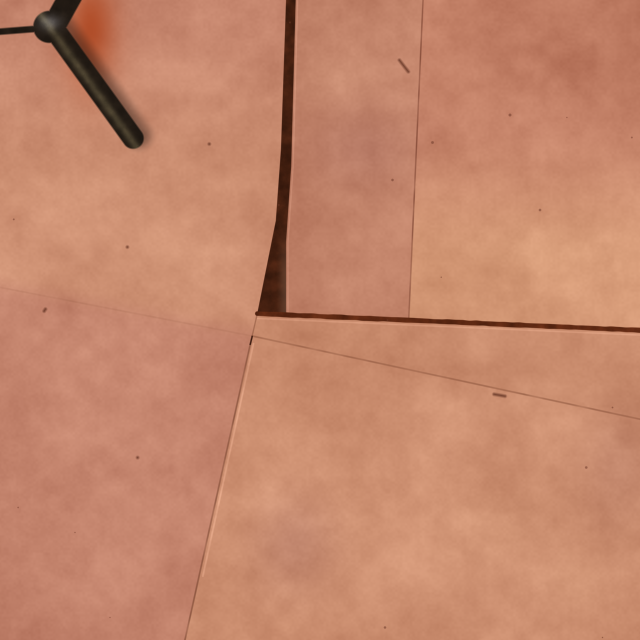
This texture is drawn by a WebGL 1 fragment shader. Its source:

```glsl
precision highp float;
// Worn terracotta floor slabs with a dark open joint, fine seams and a metal stand foot.
uniform vec2 u_resolution;

float hash(vec2 p) {
  return fract(sin(dot(p, vec2(127.1, 311.7))) * 43758.5453);
}

float noise(vec2 p) {
  vec2 i = floor(p), f = fract(p);
  f = f * f * (3.0 - 2.0 * f);
  return mix(mix(hash(i), hash(i + vec2(1.0, 0.0)), f.x),
             mix(hash(i + vec2(0.0, 1.0)), hash(i + vec2(1.0, 1.0)), f.x), f.y);
}

float fbm(vec2 p) {
  float sum = 0.0, amp = 0.5;
  for (int i = 0; i < 5; i++) {
    sum += amp * noise(p);
    p = mat2(1.6, 1.2, -1.2, 1.6) * p + 7.3;
    amp *= 0.5;
  }
  return sum;
}

float segment(vec2 p, vec2 a, vec2 b) {
  vec2 d = b - a;
  return length(p - a - d * clamp(dot(p - a, d) / dot(d, d), 0.0, 1.0));
}

// Signed distance to an infinite line, positive on the left of a to b.
float side(vec2 p, vec2 a, vec2 b) {
  vec2 d = normalize(b - a);
  return d.x * (p.y - a.y) - d.y * (p.x - a.x);
}

float fill(float d, float soft) {
  return 1.0 - smoothstep(-soft, soft, d);
}

float patchAt(vec2 p, vec2 center, vec2 size) {
  vec2 q = (p - center) / size;
  return exp(-dot(q, q));
}

// Horizontal position on a three-piece edge, running down from the top.
float edgeX(float y, vec2 a, vec2 b, vec2 c, vec2 d) {
  float x = mix(b.x, a.x, clamp((y - b.y) / (a.y - b.y), 0.0, 1.0));
  x += (c.x - b.x) * clamp((b.y - y) / (b.y - c.y), 0.0, 1.0);
  return x + (d.x - c.x) * clamp((c.y - y) / (c.y - d.y), 0.0, 1.0);
}

// Base tone of each slab and its broad stains.
vec3 slabs(vec2 p, float vertical, float joint, float lower, float diagonal, float gapX, float soft) {
  float below = fill(joint, soft);
  float rightHalf = mix(smoothstep(-soft, soft, p.x - gapX), fill(lower, soft), below);
  vec3 left = mix(vec3(0.765, 0.515, 0.425), vec3(0.80, 0.56, 0.445), smoothstep(-0.015, 0.025, diagonal));
  left = mix(left, vec3(0.775, 0.525, 0.43), smoothstep(0.7, 1.0, p.y));
  vec3 strip = vec3(0.755, 0.51, 0.41);
  vec3 panel = mix(vec3(0.82, 0.585, 0.45), vec3(0.755, 0.495, 0.395), smoothstep(0.58, 0.82, p.y));
  vec3 bottom = mix(vec3(0.80, 0.56, 0.44), vec3(0.79, 0.55, 0.43), smoothstep(-0.004, 0.004, diagonal));
  vec3 upper = mix(strip, panel, fill(vertical, soft));
  vec3 col = mix(left, mix(upper, bottom, below), rightHalf);
  float light = patchAt(p, vec2(0.27, 0.58), vec2(0.11, 0.08))
    + patchAt(p, vec2(0.85, 0.62), vec2(0.11, 0.05))
    + patchAt(p, vec2(0.78, 0.18), vec2(0.08, 0.07))
    + patchAt(p, vec2(0.90, 0.09), vec2(0.05, 0.05))
    + patchAt(p, vec2(0.52, 0.88), vec2(0.07, 0.04));
  float stain = patchAt(p, vec2(0.46, 0.15), vec2(0.06, 0.07))
    + 0.7 * patchAt(p, vec2(0.57, 0.77), vec2(0.08, 0.06))
    + 0.6 * patchAt(p, vec2(0.97, 0.27), vec2(0.06, 0.09));
  return col + light * vec3(0.03, 0.035, 0.03) - stain * vec3(0.055, 0.05, 0.025);
}

void main() {
  vec2 p = gl_FragCoord.xy / u_resolution;
  float soft = max(0.0012, 0.8 / u_resolution.y);
  vec2 corner = vec2(0.402, 0.510), fork = vec2(0.394, 0.475);

  // Slab boundaries
  float vertical = side(p, vec2(0.639, 0.508), vec2(0.661, 1.0));
  float joint = side(p, corner, vec2(1.0, 0.484));
  float lower = side(p, vec2(0.289, 0.0), fork);
  float diagonal = p.x < fork.x ? side(p, vec2(0.0, 0.551), fork) : side(p, fork, vec2(1.0, 0.345));
  float gapL = edgeX(p.y, vec2(0.447, 1.0), vec2(0.439, 0.766), vec2(0.431, 0.655), corner);
  float gapR = edgeX(p.y, vec2(0.462, 1.0), vec2(0.455, 0.74), vec2(0.447, 0.622), vec2(0.447, 0.51));

  // Mottled clay
  vec3 col = slabs(p, vertical, joint, lower, diagonal, gapL, soft);
  col += (fbm(p * 9.0) - 0.48) * vec3(0.12, 0.13, 0.12);
  col += (fbm(p * 38.0 + 4.0) - 0.48) * vec3(0.07, 0.075, 0.07);
  col += (noise(p * 260.0) - 0.5) * 0.018;

  // Fine seams with pale worn rims
  float wear = 0.55 + 0.6 * noise(p * 55.0);
  float above = smoothstep(-soft, soft, joint);
  col = mix(col, vec3(0.48, 0.26, 0.19), 0.7 * wear * above * fill(abs(vertical) - 0.0011, soft));
  float diagonalInk = p.x < fork.x ? 0.12 : 0.5;
  col = mix(col, vec3(0.50, 0.29, 0.20), diagonalInk * wear * fill(abs(diagonal) - 0.0013, soft));
  float seam = segment(p, vec2(0.289, 0.0), fork);
  col = mix(col, vec3(0.46, 0.26, 0.18), 0.6 * wear * fill(seam - 0.0013, soft));
  col += 0.08 * wear * fill(segment(p, vec2(0.317, 0.10), vec2(0.396, 0.463)) - 0.0014, soft);
  col = mix(col, vec3(0.50, 0.29, 0.20), 0.5 * fill(segment(p, fork, corner) - 0.001, soft));
  col = mix(col, vec3(0.22, 0.10, 0.06), fill(segment(p, vec2(0.391, 0.462), vec2(0.394, 0.474)) - 0.001, soft));

  // Open joint, dusty where it widens
  float gap = max(max(gapL - p.x, p.x - gapR), -joint);
  vec3 dirt = mix(vec3(0.17, 0.075, 0.035), vec3(0.36, 0.17, 0.09), fbm(p * 65.0));
  float dust = smoothstep(0.43, 0.447, p.x) * smoothstep(0.66, 0.56, p.y);
  col += 0.06 * above * fill(abs(p.x - gapR - 0.003) - 0.001, soft);
  col = mix(col, mix(dirt, vec3(0.40, 0.27, 0.20), 0.7 * dust), fill(gap, soft));
  float crack = segment(p, corner, vec2(1.0, 0.484)) - 0.0032 - 0.001 * noise(p * 90.0);
  col += 0.06 * step(corner.x, p.x) * fill(abs(joint + 0.0075) - 0.0012, soft);
  col = mix(col, dirt + vec3(0.10, 0.035, 0.01), fill(crack, soft));

  // Scattered specks
  for (int i = 0; i < 18; i++) {
    float k = float(i);
    vec2 at = vec2(hash(vec2(k, 1.7)), hash(vec2(k, 8.3)));
    float size = 0.0008 + 0.0014 * hash(vec2(k, 4.1));
    col = mix(col, vec3(0.42, 0.22, 0.16), 0.55 * fill(length(p - at) - size, soft));
  }
  float chips = min(segment(p, vec2(0.069, 0.514), vec2(0.071, 0.517)), length(p - vec2(0.199, 0.614)));
  chips = min(chips, min(length(p - vec2(0.215, 0.285)), length(p - vec2(0.327, 0.775))));
  chips = min(chips, segment(p, vec2(0.772, 0.384), vec2(0.789, 0.381)));
  chips = min(chips, segment(p, vec2(0.624, 0.906), vec2(0.638, 0.888)));
  col = mix(col, vec3(0.36, 0.18, 0.12), 0.75 * fill(chips - 0.002, 2.0 * soft));

  // Warm reflection and metal foot
  vec2 hub = vec2(0.083, 0.957), toe = vec2(0.208, 0.784);
  float glow = patchAt(p, vec2(0.142, 0.955), vec2(0.038, 0.085));
  col = mix(col, vec3(0.68, 0.27, 0.12), 0.85 * glow);
  col *= 1.0 - 0.35 * fill(segment(p, hub + vec2(0.012, 0.004), toe + vec2(0.009, 0.004)) - 0.018, 0.012);
  float foot = min(segment(p, hub, toe) - 0.0165, segment(p, hub, vec2(0.118, 1.02)) - 0.018);
  foot = min(foot, min(length(p - vec2(0.077, 0.958)) - 0.025, segment(p, vec2(-0.02, 0.949), hub) - 0.005));
  float across = side(p, hub, toe);
  vec3 metal = mix(vec3(0.13, 0.10, 0.075), vec3(0.29, 0.25, 0.18), patchAt(vec2(across), vec2(-0.004), vec2(0.009)));
  metal += vec3(0.20, 0.21, 0.23) * patchAt(p, vec2(0.077, 0.965), vec2(0.018, 0.012));
  metal *= 0.75 + 0.5 * fbm(p * 80.0);
  col = mix(col, metal, fill(foot, 1.5 * soft));

  gl_FragColor = vec4(clamp(col, 0.0, 1.0), 1.0);
}
```
